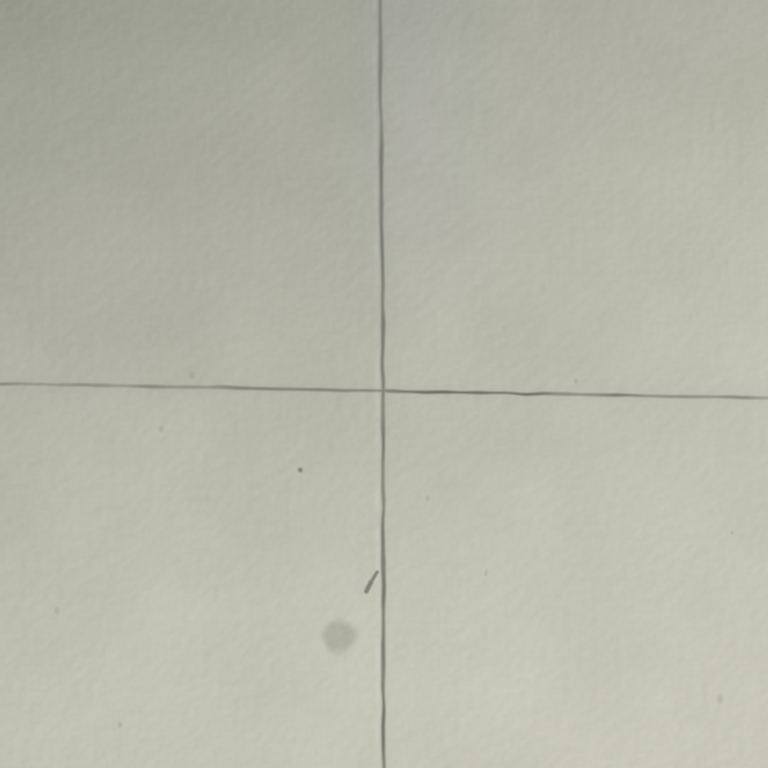
Give the GLSL for this texture, as a three.js fragment shader.

```glsl
varying vec2 vUv;

#define TILES 2
#define JOINT_WIDTH 0.0050
#define JOINT_SOFT 0.0025
#define JOINT_TILT 0.019
#define JOINT_WOBBLE 0.0028
#define GRAIN_SCALE 105.0
#define GRAIN_DEPTH 0.032
#define MOTTLE_DEPTH 0.044
#define SPECKS 9
#define LIGHT_COLOR vec3(0.797, 0.795, 0.741)
#define SHADE_COLOR vec3(0.600, 0.609, 0.558)
#define JOINT_COLOR vec3(0.425, 0.425, 0.400)

float hash(vec2 p) {
  return fract(sin(dot(p, vec2(127.1, 311.7))) * 43758.5453);
}

float noise(vec2 p) {
  vec2 i = floor(p);
  vec2 f = fract(p);
  f = f * f * (3.0 - 2.0 * f);
  return mix(mix(hash(i), hash(i + vec2(1.0, 0.0)), f.x),
             mix(hash(i + vec2(0.0, 1.0)), hash(i + vec2(1.0, 1.0)), f.x), f.y);
}

float fbm(vec2 p) {
  float sum = 0.0;
  float gain = 0.5;
  for (int i = 0; i < 4; i++) {
    sum += gain * noise(p);
    p = p * 2.03 + 17.3;
    gain *= 0.5;
  }
  return sum;
}

float bell(float x, float width) {
  return exp(-x * x / (width * width));
}

float segment(vec2 p, vec2 a, vec2 b) {
  vec2 d = b - a;
  return length(p - a - d * clamp(dot(p - a, d) / dot(d, d), 0.0, 1.0));
}

// Coverage of a soft, uneven joint at signed distance d, running along t
float joint(float d, float t, float seed) {
  d += JOINT_WOBBLE * (noise(vec2(t * 38.0, seed)) - 0.5);
  float halfWidth = 0.5 * JOINT_WIDTH * mix(0.6, 1.2, noise(vec2(t * 45.0, seed + 7.0)));
  return 1.0 - smoothstep(halfWidth - JOINT_SOFT, halfWidth + JOINT_SOFT, abs(d));
}

void main() {
  vec2 uv = vUv;

  // Light falling off toward the upper left
  float falloff = pow(uv.y, 1.3);
  float shade = mix(mix(0.17, 0.03, uv.x), mix(1.0, 0.50, uv.x), falloff);
  vec3 color = mix(LIGHT_COLOR, SHADE_COLOR, shade);

  // Cloudy tone, cool haze and embossed grain
  color += MOTTLE_DEPTH * (fbm(uv * 9.0) - 0.47);
  color += vec3(0.0, -0.003, 0.014) * bell(uv.x - 0.54, 0.08) * smoothstep(0.55, 0.8, uv.y);
  vec2 g = uv * GRAIN_SCALE;
  color += GRAIN_DEPTH * (fbm(g) - fbm(g + vec2(0.45, -0.35)));
  color += 0.008 * (noise(uv * 240.0) - 0.5);

  // Joints between tiles
  for (int i = 1; i < TILES; i++) {
    float at = float(i) / float(TILES);
    float bend = 0.001 + 0.004 * smoothstep(0.45, 1.0, uv.y);
    float dx = uv.x - at + bend;
    float dy = uv.y - at + 0.009 + JOINT_TILT * (uv.x - 0.5);
    float wear = mix(0.72, 1.05, noise(vec2(uv.y * 26.0, 3.0)));
    float upright = joint(dx, uv.y, at) * wear * mix(0.92, 0.68, uv.y);
    float fade = mix(0.50, 0.85, bell(uv.x - 0.62, 0.22));
    float level = joint(dy * 1.15, uv.x, at + 20.0) * fade;
    level *= mix(0.7, 1.15, noise(vec2(uv.x * 26.0, 5.0)));
    color = mix(color, JOINT_COLOR, clamp(max(upright, level), 0.0, 1.0));

    // Worn pale lip and soft shadow beside the joints
    color += 0.035 * bell(dx + 0.0075, 0.003) * noise(vec2(uv.y * 40.0, 1.0));
    color -= 0.018 * exp(-abs(dx) / 0.006) + 0.012 * exp(-abs(dy) / 0.006);
  }

  // Round stain
  float stain = length(uv - vec2(0.443, 0.171)) + 0.006 * (noise(uv * 70.0) - 0.5);
  color -= 0.085 * (1.0 - smoothstep(0.014, 0.027, stain));

  // Chip beside the joint, thicker at its foot
  float chip = segment(uv, vec2(0.491, 0.255), vec2(0.483, 0.242));
  chip = min(chip, segment(uv, vec2(0.483, 0.242), vec2(0.477, 0.230)) - 0.0008);
  color = mix(color, JOINT_COLOR, 0.75 * (1.0 - smoothstep(0.0, 0.0042, chip)));

  // Dark speck and scattered faint ones
  float speck = length(uv - vec2(0.391, 0.388));
  color -= 0.20 * (1.0 - smoothstep(0.001, 0.005, speck));
  for (int i = 0; i < SPECKS; i++) {
    float k = float(i);
    vec2 center = vec2(hash(vec2(k, 2.0)), hash(vec2(k, 9.0)));
    float size = mix(0.003, 0.007, hash(vec2(k, 4.0)));
    float d = length((uv - center) * vec2(1.0, 0.7));
    color -= 0.055 * (1.0 - smoothstep(0.2 * size, size, d));
  }

  gl_FragColor = vec4(clamp(color, 0.0, 1.0), 1.0);
}
```
